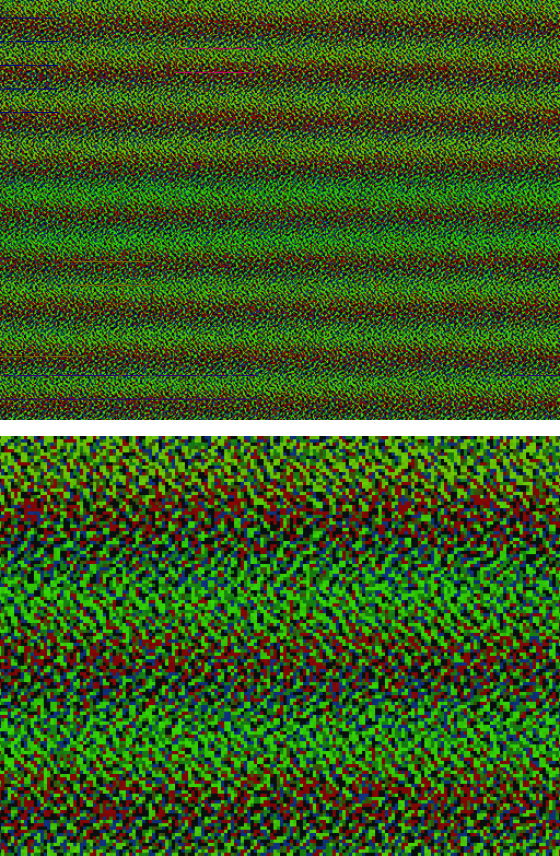
Top, the full canvas; bottom, a detail of the centre.
Reproduce this texture procedurally as a Shadertoy shader.

```glsl
// Fine diagonal weave of lime, red and blue grain, gathered into soft horizontal bands with thin stray streaks.

const float ROWS = 384.0; // grain rows per canvas height

float hash(vec2 p) {
    vec3 q = fract(p.xyx * vec3(0.1031, 0.1030, 0.0973));
    q += dot(q, q.yzx + 33.33);
    return fract((q.x + q.y) * q.z);
}

// Crossing diagonals split dark from bright; broader waves pick the tone within each half
float weaveRank(vec2 c, float phase) {
    float warp = 1.1 * sin(0.43 * c.x - 0.31 * c.y) + 1.1 * sin(0.27 * c.x + 0.53 * c.y);
    float lean = 0.785 + 0.35 * cos(6.28319 * (phase - 0.7));
    float falling = sin(1.47 * c.x + 1.36 * c.y + warp);
    float rising = sin(1.39 * c.x - 1.52 * c.y - warp + 1.2 * sin(0.39 * c.x));
    float cross = 0.5 * sin(2.13 * c.x + 0.41 * c.y + 1.3 * sin(0.61 * c.y));
    float weave = cos(lean) * falling + sin(lean) * rising + cross + 0.9 * (hash(c) - 0.5);

    float tone = sin(0.87 * c.x + 0.95 * c.y + 1.3 * sin(0.51 * c.x - 0.29 * c.y))
        + sin(0.93 * c.x - 0.79 * c.y + 1.3 * sin(0.37 * c.x + 0.63 * c.y))
        + 1.3 * (hash(c + 91.0) - 0.5);
    return 0.5 * step(0.0, weave) + 0.5 / (1.0 + exp(-1.6 * tone));
}

// Colour of one grain, drawn from a palette weighted by its place in the band
vec3 grainColor(vec2 cell) {
    float v = 1.0 - (cell.y + 0.5) / ROWS;
    float phase = v * 8.86 - 1.08;
    float lush = smoothstep(0.36, 0.42, v) * (1.0 - 0.5 * smoothstep(0.58, 0.68, v));

    vec3 palette[6] = vec3[6](
        vec3(0.03, 0.06, 0.06),                                   // near black
        vec3(0.05, 0.19, 0.48),                                   // blue
        vec3(0.50, 0.03, 0.02),                                   // red
        vec3(0.23, 0.31, 0.04),                                   // olive
        vec3(0.09, 0.49, 0.07),                                   // green
        mix(vec3(0.40, 0.75, 0.02), vec3(0.19, 0.79, 0.02), lush) // lime
    );
    float share[6] = float[6](0.16, 0.16, mix(0.20, 0.16, lush),
        mix(0.10, 0.06, lush), mix(0.13, 0.19, lush), 0.26);
    float center[6] = float[6](0.58, 0.74, 0.42, 0.30, 0.92, 0.02);
    float focus[6] = float[6](0.5, 0.4, 0.65, 0.2, 0.3, 0.52);

    float total = 0.0;
    for (int i = 0; i < 6; i++) {
        share[i] *= exp(focus[i] * cos(6.28319 * (phase - center[i])));
        total += share[i];
    }

    // Walk down from the brightest share to the one that holds this rank
    float rank = weaveRank(cell, phase) * total;
    vec3 color = palette[5];
    for (int i = 5; i >= 0; i--) {
        total -= share[i];
        color = palette[i];
        if (rank >= total) break;
    }
    return color * (0.92 + 0.16 * hash(cell + 39.0));
}

// Square grains with edges blended over one pixel
vec3 grain(vec2 p, float pixel) {
    vec2 base = floor(p - 0.5);
    vec2 blend = clamp((p - 0.5 - base - 0.5) / pixel + 0.5, 0.0, 1.0);
    vec3 low = mix(grainColor(base), grainColor(base + vec2(1, 0)), blend.x);
    vec3 high = mix(grainColor(base + vec2(0, 1)), grainColor(base + 1.0), blend.x);
    return mix(low, high, blend.y);
}

// Coverage of evenly stacked, slightly worn streaks; q runs down from the top
float streaks(vec2 q, float first, float count, float left, float right, float pixel) {
    float row = clamp(round((q.y - first) / 0.0563), 0.0, count - 1.0);
    float dy = abs(q.y - first - row * 0.0563);
    float line = 1.0 - smoothstep(0.0013 - 0.5 * pixel, 0.0013 + 0.5 * pixel, dy);
    float ends = smoothstep(left - pixel, left + pixel, q.x)
        * (1.0 - smoothstep(right - pixel, right + pixel, q.x));
    float wear = mix(0.45, 1.0, step(0.25, hash(vec2(floor(q.x * 128.0), row + first * 90.0))));
    return line * ends * wear;
}

void mainImage(out vec4 fragColor, in vec2 fragCoord) {
    float pixel = 1.0 / iResolution.y;
    vec3 color = grain(fragCoord * pixel * ROWS, ROWS * pixel);

    // Stray streaks
    vec2 q = fragCoord / iResolution.xy;
    q.y = 1.0 - q.y;
    color = mix(color, vec3(0.02, 0.02, 0.50), streaks(q, 0.043, 5.0, -0.1, 0.105, pixel));
    color = mix(color, vec3(0.75, 0.02, 0.42), streaks(q, 0.116, 2.0, 0.31, 0.455, pixel));
    color = mix(color, vec3(0.50, 0.38, 0.02), streaks(q, 0.623, 2.0, 0.11, 0.275, pixel));
    color = mix(color, vec3(0.45, 0.36, 0.02), streaks(q, 0.849, 1.0, -0.1, 0.15, pixel));
    color = mix(color, vec3(0.18, 0.02, 0.50), streaks(q, 0.894, 2.0, -0.1, 0.46, pixel));
    color = mix(color, vec3(0.18, 0.02, 0.50), streaks(q, 0.894, 1.0, 0.89, 1.1, pixel));

    fragColor = vec4(color, 1.0);
}
```
